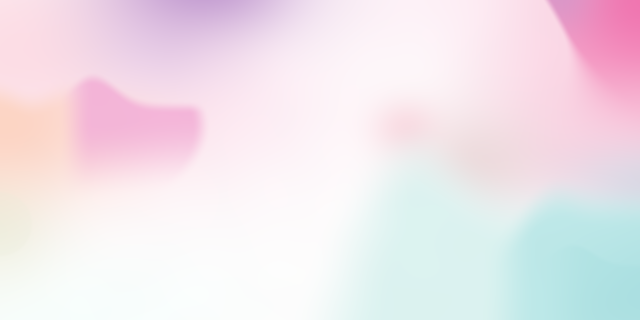
Give the GLSL for this background, as a WebGL 2 fragment shader.

```glsl
#version 300 es
precision highp float;
// Soft pastel watercolour backdrop: pink, peach, violet and mint on near white.
// Gaussian glows give the broad washes; curved height profiles and discs
// give the few firmer edges. Layers are mixed from back to front.
uniform vec2 u_resolution;
out vec4 fragColor;

// Elliptical Gaussian falloff, 1 at the centre
float glow(vec2 p, vec2 centre, vec2 radius) {
    vec2 d = (p - centre) / radius;
    return exp(-dot(d, d));
}

// Rounded bump for shaping edge profiles
float bump(float x, float centre, float width) {
    float d = (x - centre) / width;
    return exp(-d * d);
}

// Gradient noise, used for slight unevenness in the washes
vec2 gradient(vec2 cell) {
    float angle = 6.2832 * fract(sin(dot(cell, vec2(127.1, 311.7))) * 4375.5);
    return vec2(cos(angle), sin(angle));
}

float noise(vec2 p) {
    vec2 i = floor(p), f = fract(p);
    vec2 u = f * f * f * (f * (f * 6.0 - 15.0) + 10.0);
    vec2 e = vec2(0.0, 1.0);
    float low = mix(dot(gradient(i), f), dot(gradient(i + e.yx), f - e.yx), u.x);
    float high = mix(dot(gradient(i + e), f - e), dot(gradient(i + 1.0), f - 1.0), u.x);
    return mix(low, high, u.y);
}

// Pink, peach, cream and violet washes on the left and along the top
vec3 leftWashes(vec3 c, vec2 p) {
    c = mix(c, vec3(0.99, 0.89, 0.94), 0.75 * glow(p, vec2(0.58, 0.68), vec2(0.48, 0.27)));
    c = mix(c, vec3(0.99, 0.86, 0.89), 0.95 * glow(p, vec2(0.08, 0.84), vec2(0.5, 0.32)));
    c = mix(c, vec3(0.93, 0.94, 0.87), 0.85 * glow(p, vec2(-0.03, 0.31), vec2(0.2, 0.2)));
    float peachTop = smoothstep(0.77, 0.67, p.y + 0.04 * bump(p.x, 0.1, 0.08));
    c = mix(c, vec3(0.99, 0.83, 0.76), 0.95 * peachTop * glow(p, vec2(0.0, 0.61), vec2(0.36, 0.23)));
    float disc = smoothstep(0.105, 0.095, length(p - vec2(0.0, 0.3)));
    c = mix(c, vec3(0.91, 0.92, 0.85), 0.2 * disc);

    // Violet haze hanging from the top edge
    c = mix(c, vec3(0.91, 0.81, 0.91), 0.8 * glow(p, vec2(0.5, 0.86), vec2(0.24, 0.16)));
    c = mix(c, vec3(0.75, 0.59, 0.81), 0.95 * glow(p, vec2(0.65, 1.05), vec2(0.32, 0.16)));

    // Magenta patch: crisp humped top, rounded right side, fading base
    float top = 0.675 + 0.09 * bump(p.x, 0.29, 0.1);
    float lift = p.y - 0.6;
    float patchMask = smoothstep(top + 0.012, top - 0.03, p.y)
        * smoothstep(0.66, 0.6, p.x + 3.0 * lift * lift)
        * smoothstep(0.18, 0.29, p.x)
        * smoothstep(0.38, 0.63, p.y - 0.08 * (p.x - 0.4));
    return mix(c, vec3(0.95, 0.69, 0.84), 0.9 * patchMask);
}

// Rose washes and the curved band at the upper right
vec3 rightWashes(vec3 c, vec2 p) {
    float rose = smoothstep(1.25, 1.78, p.x) * smoothstep(0.24, 0.55, p.y);
    c = mix(c, vec3(0.98, 0.83, 0.89), 0.95 * rose);
    c = mix(c, vec3(0.99, 0.91, 0.95), 0.5 * glow(p, vec2(1.3, 1.0), vec2(0.35, 0.2)));
    c = mix(c, vec3(0.98, 0.82, 0.86), 0.7 * glow(p, vec2(1.27, 0.6), vec2(0.11, 0.09)));
    c = mix(c, vec3(0.91, 0.84, 0.84), 0.75 * glow(p, vec2(1.5, 0.49), vec2(0.2, 0.16)));

    // Hot pink beyond an arc, deepest in the corner
    float drop = 1.0 - p.y;
    float arc = 1.71 + 0.62 * drop - 0.53 * drop * drop;
    float soft = 0.015 + 0.2 * smoothstep(0.1, 0.5, drop);
    float band = smoothstep(arc - soft, arc + soft, p.x) * smoothstep(0.4, 0.85, p.y);
    vec3 bandColor = mix(vec3(0.97, 0.69, 0.81), vec3(0.94, 0.46, 0.69),
        glow(p, vec2(2.02, 1.0), vec2(0.28, 0.25)));
    bandColor = mix(bandColor, vec3(0.83, 0.59, 0.79), 0.8 * glow(p, vec2(1.75, 1.03), vec2(0.11, 0.13)));
    return mix(c, bandColor, band);
}

// Mint and teal pools along the lower right
vec3 mintPools(vec3 c, vec2 p) {
    float shore = 0.34 + 0.17 * bump(p.x, 1.28, 0.2);
    float mint = smoothstep(0.9, 1.2, p.x - 0.3 * p.y) * smoothstep(shore + 0.13, shore - 0.15, p.y);
    c = mix(c, vec3(0.86, 0.95, 0.94), mint);
    c = mix(c, vec3(0.84, 0.84, 0.89), 0.85 * glow(p, vec2(2.03, 0.43), vec2(0.26, 0.12)));

    float surface = 0.36 - 0.14 * bump(p.x, 1.52, 0.12) + 0.03 * bump(p.x, 1.74, 0.08);
    float teal = smoothstep(surface + 0.07, surface - 0.08, p.y) * smoothstep(1.5, 1.68, p.x);
    c = mix(c, vec3(0.74, 0.91, 0.91), 0.95 * teal);

    float ridge = 0.17 + 0.065 * bump(p.x, 1.79, 0.09);
    float deep = smoothstep(ridge + 0.008, ridge - 0.012, p.y) * smoothstep(1.67, 1.85, p.x);
    c = mix(c, vec3(0.67, 0.88, 0.88), 0.4 * deep);
    return mix(c, vec3(0.64, 0.86, 0.87), 0.6 * glow(p, vec2(2.03, 0.08), vec2(0.26, 0.2)));
}

void main() {
    vec2 p = gl_FragCoord.xy / u_resolution * vec2(2.0, 1.0);
    vec3 c = mix(vec3(0.995, 0.99, 0.99), vec3(0.97, 0.995, 0.99),
        glow(p, vec2(0.2, 0.0), vec2(0.6, 0.25)));
    c = leftWashes(c, p);
    c = rightWashes(c, p);
    c = mintPools(c, p);
    c += 0.006 * noise(p * 5.0);
    fragColor = vec4(clamp(c, 0.0, 1.0), 1.0);
}
```
